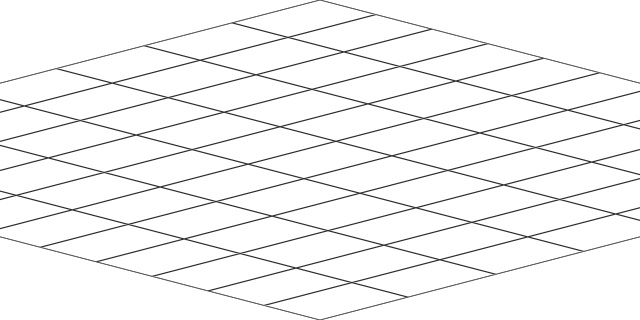
This pattern is drawn by a Shadertoy shader. Its source:

```glsl
#define CELLS_RISING 11.0
#define CELLS_FALLING 7.0
#define SLOPE 0.26
#define LINE_WIDTH 0.0031
#define BORDER_WIDTH 0.0023
#define SOFTNESS 1.2
#define PAPER vec3(1.0)
#define INK vec3(0.0)

// Share of a soft pixel covered by a line of the given width
float lineCoverage(float dist, float width, float blur) {
    float overlap = (0.5 * (width + blur) - abs(dist)) / blur;
    return clamp(overlap, 0.0, min(1.0, width / blur));
}

// Offset to the nearest inner division of the unit interval
float divisionOffset(float t, float cells) {
    float index = clamp(round(t * cells), 1.0, cells - 1.0);
    return t - index / cells;
}

void mainImage(out vec4 fragColor, in vec2 fragCoord) {
    vec2 p = (fragCoord - 0.5 * iResolution.xy) / iResolution.y;
    float pixel = 1.0 / iResolution.y;
    float blur = SOFTNESS * pixel;

    // Skewed axes: the rhombus spans 0 to 1 on both
    float across = p.y + SLOPE * p.x + 0.5;
    float down = p.y - SLOPE * p.x + 0.5;
    float toDistance = inversesqrt(1.0 + SLOPE * SLOPE);

    // Signed distance to the rhombus outline
    float edge = (max(abs(across - 0.5), abs(down - 0.5)) - 0.5) * toDistance;
    float inside = clamp(0.5 - edge / pixel, 0.0, 1.0);

    // Two families of parallel lines
    float rising = lineCoverage(divisionOffset(down, CELLS_RISING) * toDistance, LINE_WIDTH, blur);
    float falling = lineCoverage(divisionOffset(across, CELLS_FALLING) * toDistance, LINE_WIDTH, blur);
    float border = lineCoverage(edge, BORDER_WIDTH, blur);

    float ink = max(max(rising, falling) * inside, border);
    fragColor = vec4(mix(PAPER, INK, ink), 1.0);
}
```
